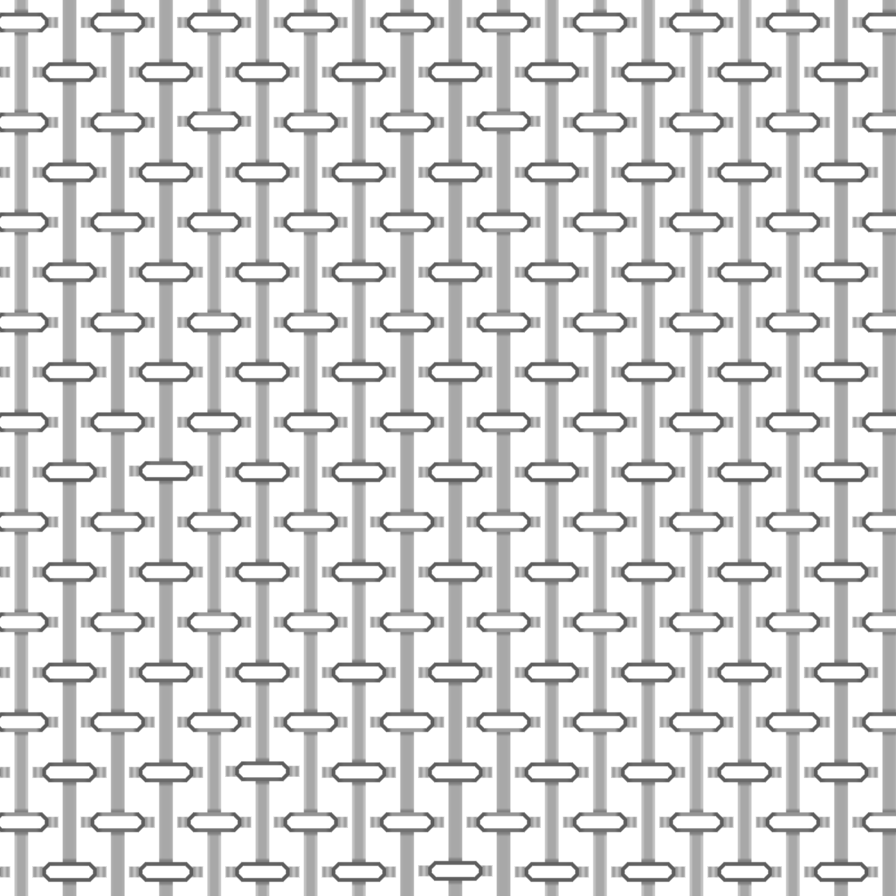
This pattern is drawn by a WebGL 2 fragment shader. Its source:

```glsl
#version 300 es
precision highp float;
// Woven lattice: grey vertical rods, crossed in brick order by white outlined
// links with short stubs at both ends. Nearest rod and nearest link are found
// by rounding; small hashed shifts and tones vary the rods and the outlines.

#define PITCH vec2(0.05382, 0.05576)     // spacing of rods and rows
#define FIRST vec2(0.0238, 0.0252)       // first crossing, from the top left
#define ROD_HALF 0.0076
#define LINK_HALF vec2(0.0304, 0.0110)
#define CHAMFER 0.0072
#define STROKE 0.0042
#define STUB_HALF vec2(0.0413, 0.0060)
#define SOFTNESS 0.0022
#define JITTER 0.0012

uniform vec2 u_resolution;
out vec4 outColor;

const float WHITE = 1.0;
const float ROD_GREY = 0.66;
const float PALE_GREY = 0.77;
const float SHADOW_GREY = 0.51;
const float INK = 0.36;

float hash(vec2 p) {
    vec3 q = fract(vec3(p.xyx) * 0.1031);
    q += dot(q, q.yzx + 33.33);
    return fract((q.x + q.y) * q.z);
}

// Coverage of a shape from its signed distance
float fill(float d) {
    float w = max(SOFTNESS, 1.0 / u_resolution.y);
    return 1.0 - smoothstep(-0.5 * w, 0.5 * w, d);
}

float boxDistance(vec2 p, vec2 halfSize) {
    vec2 d = abs(p) - halfSize;
    return length(max(d, 0.0)) + min(max(d.x, d.y), 0.0);
}

float chamferBox(vec2 p, vec2 halfSize, float cut) {
    vec2 a = abs(p);
    float corner = (a.x + a.y - halfSize.x - halfSize.y + cut) * 0.7071;
    return max(boxDistance(p, halfSize), corner);
}

void main() {
    vec2 uv = gl_FragCoord.xy / u_resolution;
    vec2 fromTop = vec2(uv.x, 1.0 - uv.y);
    vec2 grid = (fromTop - FIRST) / PITCH;

    // Nearest rod, and nearest link on alternating rods
    float rod = round(grid.x);
    float row = round(grid.y);
    float parity = mod(row, 2.0);
    float linkRod = 2.0 * round((grid.x - parity) * 0.5) + parity;
    float rodX = (grid.x - rod) * PITCH.x;
    vec2 p = (grid - vec2(linkRod, row)) * PITCH;
    p.y += (hash(vec2(row, 7.0)) - 0.5) * JITTER;
    p.y += step(0.96, hash(vec2(linkRod, row))) * JITTER;

    float link = chamferBox(p, LINK_HALF, CHAMFER);

    // Rods: some have paler borders, all darken beside a link
    float border = smoothstep(0.45, 0.8, abs(rodX) / ROD_HALF);
    float paleness = 0.15 + 0.75 * step(0.5, hash(vec2(rod, 3.0)));
    float rodTone = mix(ROD_GREY, PALE_GREY, border * paleness);
    float shadow = 1.0 - smoothstep(0.001, 0.0055, link);
    rodTone = mix(rodTone, SHADOW_GREY, shadow);
    float tone = mix(WHITE, rodTone, fill(abs(rodX) - ROD_HALF));

    // Stubs with a pale stripe across each
    float stripe = 0.5 + 0.5 * cos((abs(p.x) - 0.0350) * 900.0);
    float stubTone = mix(ROD_GREY - 0.04, PALE_GREY, stripe);
    tone = mix(tone, stubTone, fill(boxDistance(p, STUB_HALF)));

    // Links: long edges fade by row and side, ends stay dark
    float flatEdge = 1.0 - smoothstep(0.016, 0.022, abs(p.x));
    float fade = hash(vec2(row, 11.0 + sign(p.y)));
    fade *= mix(0.9, 0.35, parity) * flatEdge;
    float outlineTone = mix(INK, ROD_GREY, fade);
    tone = mix(tone, outlineTone, fill(link));
    tone = mix(tone, WHITE, fill(link + STROKE));

    outColor = vec4(vec3(tone), 1.0);
}
```
